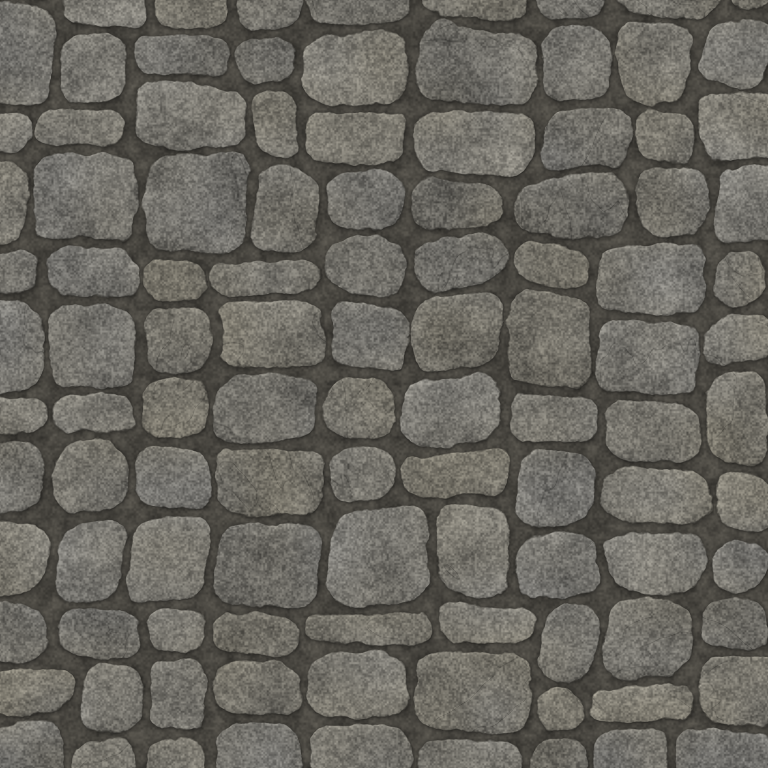
A Shadertoy shader for this texture:

```glsl
// Irregular grey stone wall set in dark mortar.
// A grid of alternating vertical and horizontal cuts tiles the plane with random
// rectangles; each becomes a rounded, roughened stone with a bevel and grain.

const vec2  GRID         = vec2(8.2, 10.8);  // stones across and up the canvas
const float CUT_RANGE    = 0.56;             // spread of stone sizes
const float MORTAR_HALF  = 0.0052;           // half of the joint width
const float WARP         = 0.020;            // bend of the joints
const float ROUGHNESS    = 0.012;            // chipping of the outlines
const float BULGE        = 0.07;             // outward swell of the sides
const float TILT         = 0.12;             // largest spread of stone rotation
const float BEVEL_WIDTH  = 0.0035;
const float SHADOW_WIDTH = 0.0028;
const float EDGE_SOFT    = 0.0014;
const float STONE_TONE   = 0.458;
const float MORTAR_TONE  = 0.292;
const vec3  WARM_TINT    = vec3(1.015, 0.985, 0.895);
const vec3  COOL_TINT    = vec3(0.990, 0.980, 0.945);
const vec3  MORTAR_TINT  = vec3(1.000, 0.965, 0.880);
const vec2  LIGHT        = vec2(-0.40, 0.92);

float hash(vec2 p) {
    vec3 q = fract(vec3(p.xyx) * 0.1031);
    q += dot(q, q.yzx + 33.33);
    return fract((q.x + q.y) * q.z);
}

float noise(vec2 p) {
    vec2 i = floor(p), f = fract(p);
    f = f * f * (3.0 - 2.0 * f);
    return mix(mix(hash(i), hash(i + vec2(1, 0)), f.x),
               mix(hash(i + vec2(0, 1)), hash(i + vec2(1, 1)), f.x), f.y);
}

float fbm(vec2 p) {
    float sum = 0.0, amp = 0.5;
    for (int i = 0; i < 4; i++) {
        sum += amp * noise(p);
        p = mat2(1.6, 1.2, -1.2, 1.6) * p + 17.3;
        amp *= 0.5;
    }
    return sum / 0.9375;
}

mat2 rotation(float a) { return mat2(cos(a), sin(a), -sin(a), cos(a)); }

// Position of the cutting line inside a grid cell
float cut(vec2 cell) { return 0.5 + CUT_RANGE * (hash(cell + 71.0) - 0.5); }

// Distance to one stone; every grid vertex owns the rectangle around it
float stoneDistance(vec2 p, vec2 v) {
    float sw = cut(v - 1.0), ne = cut(v);
    float se = cut(v - vec2(0, 1)), nw = cut(v - vec2(1, 0));
    bool even = mod(v.x + v.y, 2.0) < 0.5;
    vec2 low  = v - 1.0 + (even ? vec2(sw, se) : vec2(nw, sw));
    vec2 high = v + (even ? vec2(ne, nw) : vec2(se, ne));
    vec2 halfSize = 0.5 * (high - low) / GRID - MORTAR_HALF;
    vec2 q = p - 0.5 * (low + high) / GRID;
    q = rotation(TILT * (hash(v + 13.0) - 0.5)) * q;
    vec2 along = min(abs(q.yx) / halfSize.yx, 1.0);
    float shortSide = min(halfSize.x, halfSize.y);
    float radius = min(mix(0.012, 0.030, hash(v + 29.0)), 0.75 * shortSide);
    vec2 e = abs(q) - halfSize + BULGE * shortSide * along * along + radius;
    return length(max(e, 0.0)) + min(max(e.x, e.y), 0.0) - radius;
}

// x: distance to the nearest stone, yz: its grid vertex
vec3 nearestStone(vec2 p) {
    float chips = ROUGHNESS * (fbm(p * 45.0) - 0.5);
    p += WARP * (vec2(noise(p * 9.0), noise(p * 9.0 + 40.0)) - 0.5);
    vec2 cell = floor(p * GRID);
    vec3 best = vec3(1e3);
    for (int k = 0; k < 4; k++) {
        vec2 v = cell + vec2(k & 1, k >> 1);
        float d = stoneDistance(p, v);
        if (d < best.x) best = vec3(d, v);
    }
    best.x += chips;
    return best;
}

vec3 stoneColor(vec2 p, float d, vec2 id, float facing) {
    vec2 local = rotation(6.28 * hash(id + 5.0)) * p + 9.0 * hash(id);
    float blotch = fbm(local * 22.0) - 0.5;
    float grain = 0.17 * (noise(p * 410.0) - 0.5) + 0.10 * (noise(p * 190.0 + 7.0) - 0.5);
    float tone = STONE_TONE + 0.06 * (hash(id + 3.0) - 0.5) + 0.20 * blotch + grain;
    // Faint cracks on some stones
    float vein = abs(fbm(local * vec2(7.0, 16.0) + 31.0) - 0.5);
    tone -= 0.06 * smoothstep(0.012, 0.0, vein) * step(0.55, hash(id + 47.0));
    // Worn edge: lit above, dim below
    tone += exp(min(d, 0.0) / BEVEL_WIDTH) * (0.015 + 0.075 * facing);
    float warmth = 0.65 * hash(id + 61.0) + 0.7 * (noise(p * 14.0) - 0.3);
    return tone * mix(COOL_TINT, WARM_TINT, clamp(warmth, 0.0, 1.0));
}

vec3 mortarColor(vec2 p, float d, float facing) {
    float tone = MORTAR_TONE + 0.16 * (fbm(p * 70.0) - 0.5) + 0.07 * (noise(p * 330.0) - 0.5);
    float shadow = exp(-max(d, 0.0) / SHADOW_WIDTH) * (0.32 - 0.14 * facing);
    return tone * (1.0 - shadow) * MORTAR_TINT;
}

void mainImage(out vec4 fragColor, in vec2 fragCoord) {
    vec2 p = fragCoord / iResolution.y;
    vec3 stone = nearestStone(p);
    // Outward slope of the outline gives the lighting direction
    vec2 h = vec2(0.0015, 0.0);
    vec2 slope = vec2(nearestStone(p + h).x, nearestStone(p + h.yx).x) - stone.x;
    float facing = dot(slope / max(length(slope), 1e-5), LIGHT);
    float soft = max(EDGE_SOFT, 0.7 / iResolution.y);
    float mortar = smoothstep(-soft, soft, stone.x);
    vec3 color = mix(stoneColor(p, stone.x, stone.yz, facing), mortarColor(p, stone.x, facing), mortar);
    fragColor = vec4(clamp(color, 0.0, 1.0), 1.0);
}
```
